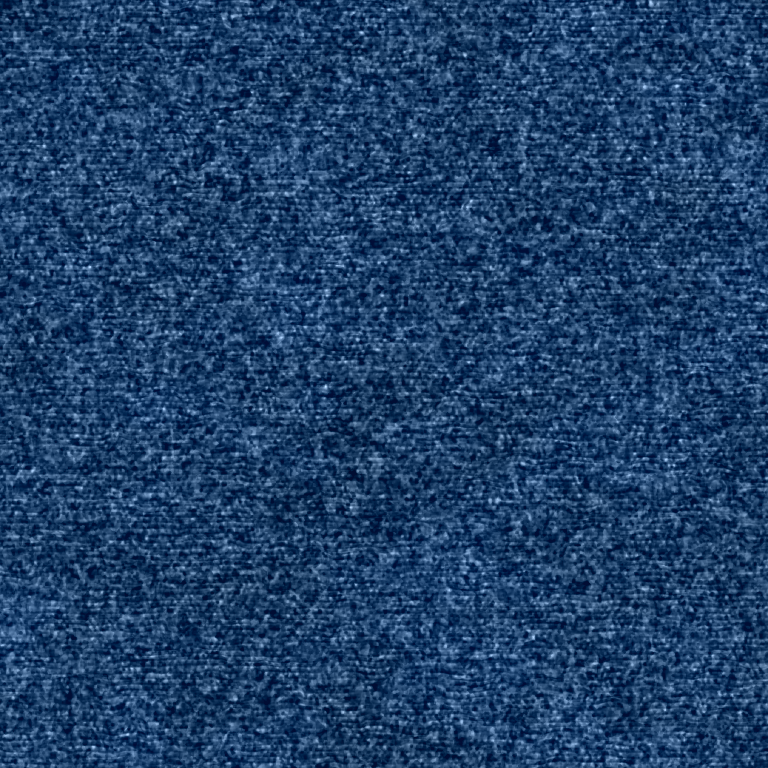
A three.js fragment shader for this texture:

```glsl
// Worn blue denim: staggered stitches on slightly wandering threads,
// roughened by several layers of soft cellular noise and
// tinted along a single ramp from navy shadow to pale blue fibre.
varying vec2 vUv;

const float TAU = 6.2831853;

vec3 hash3(vec2 cell) {
  vec3 p = fract(cell.xyx * vec3(0.1031, 0.1030, 0.0973));
  p += dot(p, p.yzx + 33.33);
  return fract((p.xxy + p.yzz) * p.zyx);
}

// Soft cellular noise in -1..1: each jittered point spreads its own random tone
float fibres(vec2 p, float seed) {
  vec2 cell = floor(p);
  float total = 0.0;
  float weights = 0.0;
  for (int y = -1; y <= 1; y++) {
    for (int x = -1; x <= 1; x++) {
      vec2 neighbour = cell + vec2(float(x), float(y));
      vec3 rnd = hash3(neighbour + seed);
      vec2 away = neighbour + 0.1 + 0.8 * rnd.xy - p;
      float weight = exp(-6.0 * dot(away, away));
      total += weight * (2.0 * rnd.z - 1.0);
      weights += weight;
    }
  }
  return total / weights;
}

// Rows of rounded stitches, every other row shifted by half a stitch
float weave(vec2 p) {
  float row = floor(p.y);
  p.x += 0.5 * mod(row, 2.0);
  vec2 s = fract(p) - 0.5;
  float crown = 0.5 + 0.5 * cos(TAU * s.y);
  float ridge = cos(TAU * s.y) + 0.35 * sin(2.0 * TAU * s.y);
  float notch = cos(TAU * s.x) * crown;
  float lobe = (0.5 + 0.5 * cos(TAU * s.x)) * crown;
  float stitchTone = hash3(vec2(floor(p.x), row) + 7.0).z - 0.5;
  return 0.055 * ridge + 0.055 * notch + 0.13 * stitchTone * lobe;
}

// Broad uneven fading of the dye
float fading(vec2 p) {
  float waves = sin(9.0 * p.x + 2.0 * sin(7.0 * p.y))
              + sin(13.0 * p.y - 1.5 * sin(11.0 * p.x + 2.0));
  return 0.25 * waves + 0.8 * fibres(p * vec2(14.0, 22.0), 91.0);
}

void main() {
  // Threads wander by a fraction of their width
  vec2 wander = vec2(fibres(vUv * 45.0, 11.0), fibres(vUv * vec2(38.0, 52.0), 23.0));
  vec2 cloth = vUv + 0.003 * wander;

  // Weave shows clearly in some patches and is worn away in others
  float wear = 0.9 + 0.5 * fibres(vUv * vec2(24.0, 34.0), 37.0);
  float relief = wear * weave(cloth * vec2(118.0, 128.0));

  // Flat weft tufts, upright warp tufts and fine lint
  relief += 0.13 * fibres(cloth * vec2(105.0, 170.0), 41.0);
  relief += 0.11 * fibres(cloth * vec2(215.0, 145.0), 59.0);
  relief += 0.13 * fibres(vUv * 270.0, 73.0);

  float fade = fading(vUv);
  relief += 0.025 * fade;

  // Highlights reach further than shadows
  float tone = 0.243 + relief + 0.8 * relief * relief;
  tone = max(tone, 0.05);

  // Indigo ramp, a little bluer where the dye is less worn
  vec3 denim = tone + vec3(-0.14, 0.0, 0.16);
  denim += 0.012 * fade * vec3(-0.6, 0.0, 1.0);
  gl_FragColor = vec4(clamp(denim, 0.0, 1.0), 1.0);
}
```
